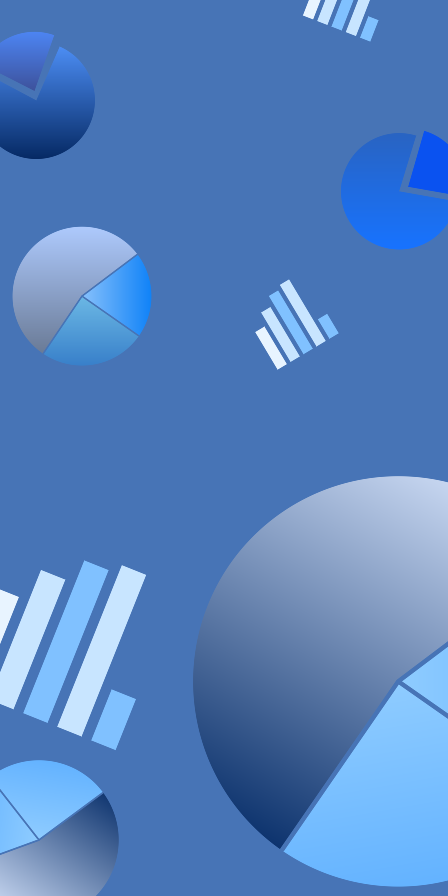
Write a Shadertoy shader that draws this background.

```glsl
const vec3 BACKGROUND = vec3(0.278, 0.455, 0.714);
const vec3 NAVY = vec3(0.05, 0.20, 0.43);
const vec3 SILVER = vec3(0.79, 0.85, 0.95);
const vec3 SKY = vec3(0.39, 0.70, 1.0);
const vec3 ICE = vec3(0.73, 0.90, 1.0);

vec2 direction(float degrees) {
    float a = radians(degrees);
    return vec2(cos(a), sin(a));
}

float cross2(vec2 a, vec2 b) {
    return a.x * b.y - a.y * b.x;
}

float coverage(float d, float pixel) {
    return 1.0 - smoothstep(-0.5 * pixel, 0.5 * pixel, d);
}

// Sector between two angles, inset from its straight edges by gap
float sectorDistance(vec2 q, float radius, vec2 span, float gap) {
    float first = cross2(direction(span.x), q);
    float last = -cross2(direction(span.y), q);
    float inside = span.y - span.x < 180.0 ? min(first, last) : max(first, last);
    return max(length(q) - radius, gap - inside);
}

// Slice filled with a linear gradient running along gradientAngle
vec3 paintSlice(vec3 base, vec2 p, vec2 center, float radius, vec2 span, float gap,
                vec3 startColor, vec3 endColor, float gradientAngle, float pixel) {
    vec2 q = p - center;
    float t = clamp(0.5 + 0.5 * dot(q, direction(gradientAngle)) / radius, 0.0, 1.0);
    float d = sectorDistance(q, radius, span, gap);
    return mix(base, mix(startColor, endColor, t), coverage(d, pixel));
}

float boxDistance(vec2 q, vec2 halfSize) {
    vec2 d = abs(q) - halfSize;
    return length(max(d, 0.0)) + min(max(d.x, d.y), 0.0);
}

// Five bars standing on a tilted baseline
vec3 paintBars(vec3 base, vec2 p, vec2 origin, float pitch, float tilt, float pixel) {
    float heights[5] = float[5](2.90, 3.81, 4.49, 4.75, 1.50);
    vec2 axis = direction(tilt);
    vec2 q = vec2(dot(p - origin, axis), cross2(axis, p - origin)) / pitch;
    for (int i = 0; i < 5; i++) {
        float halfHeight = 0.5 * heights[i];
        float d = boxDistance(q - vec2(float(i), halfHeight), vec2(0.358, halfHeight));
        vec3 barColor = i % 2 == 0 ? vec3(0.50, 0.757, 1.0) : vec3(0.784, 0.898, 1.0);
        if (i == 0) barColor = vec3(0.91, 0.955, 1.0);
        base = mix(base, barColor, coverage(d * pitch, pixel));
    }
    return base;
}

void mainImage(out vec4 fragColor, in vec2 fragCoord) {
    // One unit is the canvas width
    float pixel = 1.0 / iResolution.x;
    vec2 p = fragCoord * pixel;
    vec3 color = BACKGROUND;

    // Upper left pie with a detached wedge
    color = paintSlice(color, p, vec2(0.081, 1.776), 0.131, vec2(152.0, 426.5), 0.0,
                       vec3(0.02, 0.16, 0.39), vec3(0.31, 0.57, 0.98), 90.0, pixel);
    color = paintSlice(color, p, vec2(0.077, 1.797), 0.132, vec2(70.5, 153.0), 0.0,
                       vec3(0.18, 0.12, 0.27), vec3(0.30, 0.52, 0.95), 90.0, pixel);

    // Upper right pie with a detached wedge
    color = paintSlice(color, p, vec2(0.891, 1.573), 0.130, vec2(73.0, 350.0), 0.0,
                       vec3(0.09, 0.45, 1.0), vec3(0.16, 0.39, 0.76), 90.0, pixel);
    color = paintSlice(color, p, vec2(0.911, 1.583), 0.130, vec2(-10.0, 74.0), 0.0,
                       vec3(0.04, 0.32, 0.94), vec3(0.04, 0.32, 0.94), 0.0, pixel);

    // Small three-part pie
    vec2 smallCenter = vec2(0.183, 1.339);
    color = paintSlice(color, p, smallCenter, 0.155, vec2(37.0, 236.0), 0.0018,
                       vec3(0.39, 0.45, 0.55), vec3(0.68, 0.79, 0.99), 90.0, pixel);
    color = paintSlice(color, p, smallCenter, 0.155, vec2(-35.0, 37.0), 0.0018,
                       vec3(1.0), vec3(0.06, 0.51, 0.97), 0.0, pixel);
    color = paintSlice(color, p, smallCenter, 0.155, vec2(236.0, 325.0), 0.0018,
                       vec3(0.22, 0.50, 0.79), vec3(0.62, 0.94, 1.0), 90.0, pixel);

    // Large three-part pie
    vec2 largeCenter = vec2(0.889, 0.479);
    color = paintSlice(color, p, largeCenter, 0.458, vec2(37.0, 235.4), 0.005,
                       NAVY, SILVER, 60.0, pixel);
    color = paintSlice(color, p, largeCenter, 0.458, vec2(-35.0, 37.0), 0.005,
                       ICE, SKY, 0.0, pixel);
    color = paintSlice(color, p, largeCenter, 0.458, vec2(235.4, 325.0), 0.005,
                       SKY, ICE, 100.0, pixel);

    // Lower left three-part pie
    vec2 lowerCenter = vec2(0.087, 0.125);
    color = paintSlice(color, p, lowerCenter, 0.178, vec2(200.0, 396.5), 0.002,
                       NAVY, SILVER, 235.0, pixel);
    color = paintSlice(color, p, lowerCenter, 0.178, vec2(36.5, 128.0), 0.002,
                       ICE, SKY, 80.0, pixel);
    color = paintSlice(color, p, lowerCenter, 0.178, vec2(128.0, 200.0), 0.002,
                       ICE, SKY, 170.0, pixel);

    // Bar groups
    color = paintBars(color, p, vec2(-0.073, 0.458), 0.0818, -21.8, pixel);
    color = paintBars(color, p, vec2(0.630, 1.181), 0.0337, 30.8, pixel);
    color = paintBars(color, p, vec2(0.6875, 1.961), 0.0342, -21.2, pixel);

    fragColor = vec4(color, 1.0);
}
```
